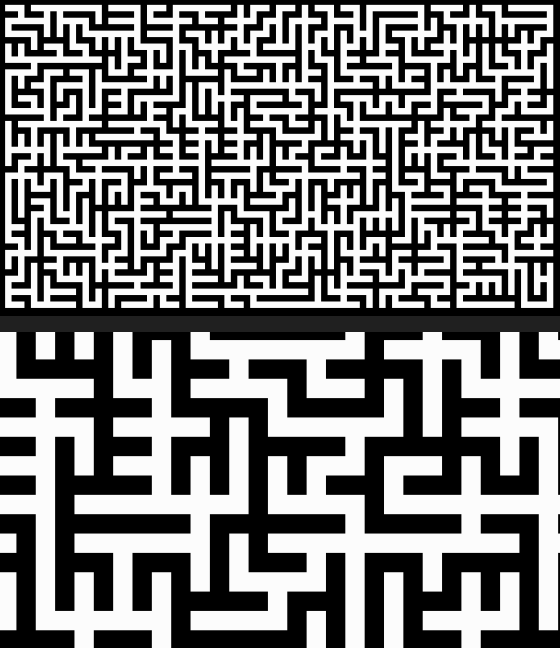
Top: the whole. Bottom: its middle third, enlarged.
This pattern is drawn by a Shadertoy shader. Its source:

```glsl
// Draws a black and white rectangular maze with winding corridors and dead ends.

const ivec2 GRID = ivec2(43, 24);           // cells across and up
const float PITCH = 2.0 / 49.0;             // cell spacing in canvas heights
const vec2 MARGIN = vec2(0.0162, 0.0255);   // left and bottom border
const float HALF_CORRIDOR = 0.25;           // in cell spacings
const vec3 WALL_COLOR = vec3(0.0);
const vec3 CORRIDOR_COLOR = vec3(0.99);
const int SPAN = 9;                         // side of the search window
const int MIDDLE = SPAN / 2;
const int SWEEPS = 7;
const uint SOLID = 0xffffffffu;             // weight of the outer border

// Integer bit-mixing hash.
uint hash(uint n) {
    n = (n ^ (n >> 16)) * 0x7feb352du;
    n = (n ^ (n >> 15)) * 0x846ca68bu;
    return n ^ (n >> 16);
}

// Step to the right (axis 0) or upward (axis 1).
ivec2 stepAlong(int axis) {
    return axis == 0 ? ivec2(1, 0) : ivec2(0, 1);
}

// Random weight of the link from a cell to its right or upper neighbour.
uint linkWeight(ivec2 cell, int axis) {
    ivec2 next = cell + stepAlong(axis);
    if (min(cell.x, cell.y) < 0 || next.x >= GRID.x || next.y >= GRID.y) return SOLID;
    return hash(uint(cell.x + 64 * cell.y + 4096 * axis) + 77u) >> 1;
}

// Spreads a row of reached cells sideways through its open links.
uint spreadRow(uint row, uint links) {
    for (int i = 0; i < 3; i++) row |= ((row & links) << 1) | ((row >> 1) & links);
    return row;
}

// Spanning tree rule: a link is open unless lighter links already join its ends.
float passage(ivec2 cell, int axis) {
    uint limit = linkWeight(cell, axis);
    if (limit == SOLID) return 0.0;

    // Bit masks of the lighter links around the cell.
    uint sideways[SPAN];
    uint upward[SPAN];
    uint reached[SPAN];
    for (int y = 0; y < SPAN; y++) {
        uint sideMask = 0u, upMask = 0u;
        for (int x = 0; x < SPAN; x++) {
            ivec2 other = cell + ivec2(x, y) - MIDDLE;
            if (linkWeight(other, 0) < limit) sideMask |= 1u << x;
            if (linkWeight(other, 1) < limit) upMask |= 1u << x;
        }
        sideways[y] = sideMask;
        upward[y] = upMask;
        reached[y] = 0u;
    }

    // Flood fill by sweeping the rows up and down.
    reached[MIDDLE] = 1u << MIDDLE;
    for (int i = 0; i < SWEEPS; i++) {
        for (int y = 1; y < SPAN; y++)
            reached[y] = spreadRow(reached[y] | (reached[y - 1] & upward[y - 1]), sideways[y]);
        for (int y = SPAN - 2; y >= 0; y--)
            reached[y] = spreadRow(reached[y] | (reached[y + 1] & upward[y]), sideways[y]);
    }
    ivec2 target = ivec2(MIDDLE) + stepAlong(axis);
    return ((reached[target.y] >> target.x) & 1u) == 0u ? 1.0 : 0.0;
}

// Corridor coverage at a point given in cell spacings.
float mazeCoverage(vec2 p, float pixel) {
    ivec2 cell = ivec2(floor(p + 0.5));
    vec2 offset = p - vec2(cell);
    if (any(lessThan(cell, ivec2(0))) || any(greaterThanEqual(cell, GRID))) return 0.0;

    // Smooth-edged square room, then the links on the two nearest sides.
    vec2 inside = clamp((HALF_CORRIDOR - abs(offset)) / pixel + 0.5, 0.0, 1.0);
    float coverage = inside.x * inside.y;
    float sideShare = (1.0 - inside.x) * inside.y;
    float upShare = inside.x * (1.0 - inside.y);
    ivec2 back = ivec2(lessThan(offset, vec2(0.0)));
    if (sideShare > 0.0) coverage += sideShare * passage(cell - ivec2(back.x, 0), 0);
    if (upShare > 0.0) coverage += upShare * passage(cell - ivec2(0, back.y), 1);
    return coverage;
}

void mainImage(out vec4 fragColor, in vec2 fragCoord) {
    vec2 uv = fragCoord / iResolution.y;
    float pixel = 1.0 / (iResolution.y * PITCH);
    vec2 p = (uv - MARGIN) / PITCH - HALF_CORRIDOR;
    fragColor = vec4(mix(WALL_COLOR, CORRIDOR_COLOR, mazeCoverage(p, pixel)), 1.0);
}
```
